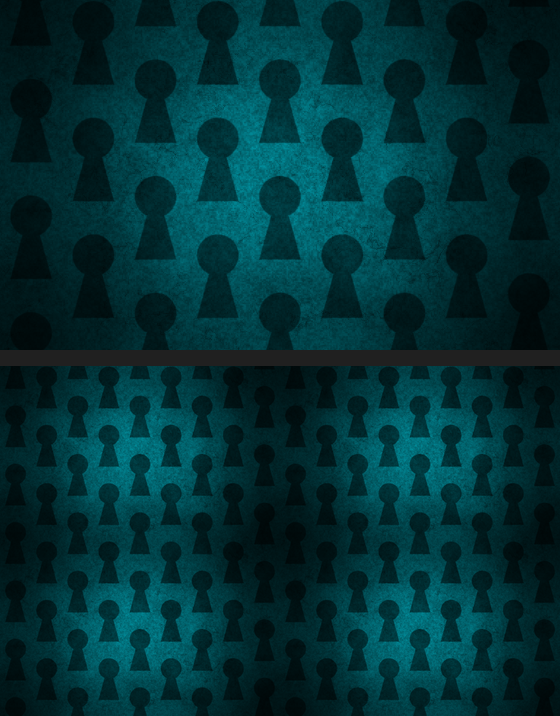
Top, the tile; bottom, the same tile 2 across and 2 down.
A Shadertoy shader for this pattern:

```glsl
// Staggered dark keyholes on worn teal paper, lit from the middle.
// Each keyhole is a disc joined to a triangle, repeated on a wrapped grid;
// periodic noise adds mottling, creases and grain, so the canvas tiles.

const vec2 CANVAS = vec2(1.6, 1.0);      // canvas size, height = 1
const vec2 REPEATS = vec2(9.0, 3.0);     // columns, keyholes per column
const vec2 NOISE_GRID = vec2(8.0, 5.0);  // square noise cells over the canvas
const vec3 TEAL = vec3(0.003, 0.45, 0.495);

float hash(vec2 p) {
    vec3 q = fract(vec3(p.xyx) * 0.1031);
    q += dot(q, q.yzx + 33.33);
    return fract((q.x + q.y) * q.z);
}

// Value noise that wraps over the canvas; scale must be whole.
float wrappedNoise(vec2 uv, float scale, float seed) {
    vec2 period = NOISE_GRID * scale;
    vec2 p = uv * period;
    vec2 cell = floor(p);
    vec2 f = p - cell;
    f = f * f * (3.0 - 2.0 * f);
    vec2 a = mod(cell, period) + seed;
    vec2 b = mod(cell + 1.0, period) + seed;
    return mix(mix(hash(a), hash(vec2(b.x, a.y)), f.x),
               mix(hash(vec2(a.x, b.y)), hash(b), f.x), f.y);
}

float fbm(vec2 uv, float scale, float seed) {
    float sum = 0.0;
    float weight = 0.5;
    for (int i = 0; i < 5; i++) {
        sum += weight * wrappedNoise(uv, scale, seed + float(i) * 17.0);
        scale *= 2.0;
        weight *= 0.5;
    }
    return sum / 0.97;
}

// Signed distance to a keyhole centred on its disc.
float keyhole(vec2 p, float radius) {
    float disc = length(p) - radius;
    float apex = 0.62 * radius;
    float base = -3.02 * radius;
    vec2 slope = normalize(vec2(apex - base, radius));
    float side = dot(vec2(abs(p.x), p.y - apex), slope);
    return min(disc, max(side, base - p.y));
}

// Columns alternate by half a repeat. The odd count closes over the side
// border by easing the three staggers around it to a third of a repeat.
float keyholeGrid(vec2 uv, float radius) {
    vec2 g = uv * REPEATS;
    float column = floor(g.x) - 4.0;
    float edge = step(3.5, abs(column)) * sign(column);
    float shift = 0.135 + 0.5 * mod(column, 2.0) + edge / 6.0;
    vec2 local = vec2(fract(g.x), fract(g.y - shift + 0.5)) - 0.5;
    return keyhole(local * CANVAS / REPEATS - vec2(0.0, radius), radius);
}

// Thin broken lines along the mid level of warped noise.
float creases(vec2 uv, float scale, float seed) {
    vec2 warp = vec2(fbm(uv, 2.0, seed), fbm(uv, 2.0, seed + 90.0)) - 0.5;
    float level = fbm(uv + 0.06 * warp, scale, seed + 40.0);
    float line = 1.0 - smoothstep(0.0, 0.035, abs(level - 0.5));
    return line * smoothstep(0.42, 0.7, fbm(uv, 2.0, seed + 60.0));
}

// Central light, flat at the wrapped borders.
float centreLight(vec2 uv) {
    vec2 s = sin(3.14159 * (uv - 0.5));
    vec2 a = s * s;
    return exp(-dot(a, vec2(0.42, 0.25)) - dot(a * a, vec2(0.78, 0.34)));
}

void mainImage(out vec4 fragColor, in vec2 fragCoord) {
    vec2 uv = fragCoord / iResolution.xy;
    float pixel = 1.0 / iResolution.y;

    // Paper wear
    float mottle = fbm(uv, 2.0, 3.0) - 0.5;
    float fibre = fbm(uv, 18.0, 31.0) - 0.5;
    float grain = wrappedNoise(uv, 48.0, 57.0) - 0.5;
    float wear = 1.0 + 0.38 * mottle + 0.42 * fibre + 0.27 * grain;
    wear -= 0.22 * creases(uv, 3.0, 11.0) + 0.16 * creases(uv, 6.0, 205.0);

    // Keyholes with barely rough edges and uneven ink
    float d = keyholeGrid(uv, 0.0594) + 0.0006 * fibre;
    float ink = 1.0 - smoothstep(-pixel, pixel, d);
    float inkTone = 0.49 + 0.15 * mottle;

    vec3 color = TEAL * centreLight(uv) * wear * mix(1.0, inkTone, ink);
    fragColor = vec4(clamp(color, 0.0, 1.0), 1.0);
}
```
